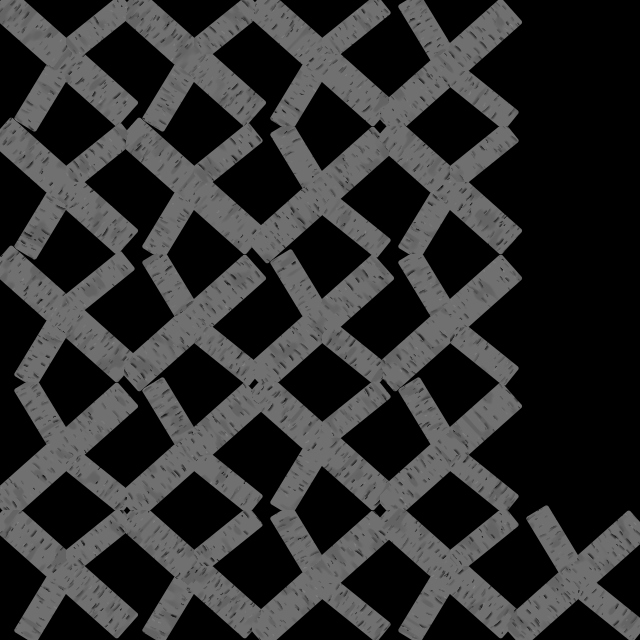
Give the GLSL for this pattern, as a three.js fragment shader.

```glsl
varying vec2 vUv;

float hash(vec2 p) {
  return fract(sin(dot(p, vec2(12.9898, 78.233))) * 43758.5453);
}

float noise(vec2 p) {
  vec2 i = floor(p), f = fract(p);
  f = f * f * (3.0 - 2.0 * f);
  return mix(mix(hash(i), hash(i + vec2(1.0, 0.0)), f.x),
             mix(hash(i + vec2(0.0, 1.0)), hash(i + 1.0), f.x), f.y);
}

// Distance to a bar, then position along and across it
vec3 bar(vec2 p, vec2 a, vec2 b, float halfWidth) {
  vec2 axis = normalize(b - a), q = p - 0.5 * (a + b);
  vec2 local = vec2(dot(q, axis), dot(q, vec2(-axis.y, axis.x)));
  vec2 e = abs(local) - vec2(0.5 * length(b - a), halfWidth) + 0.02;
  float d = length(max(e, 0.0)) + min(max(e.x, e.y), 0.0) - 0.02;
  return vec3(d, local);
}

vec3 nearest(vec3 a, vec3 b) {
  return a.x < b.x ? a : b;
}

// One thick diagonal, a thin arm to the right and a steep arm to the left
vec3 crossing(vec2 p, float seed) {
  vec3 thick = bar(p, vec2(-0.50, 0.48), vec2(0.50, -0.41), 0.130);
  vec3 thin = bar(p, vec2(0.0, 0.057), vec2(0.50, 0.46), 0.095);
  vec3 steep = bar(p, vec2(-0.04, -0.05), vec2(-0.31, -0.495), 0.100);
  thin.y += 1.5;
  steep.y += 3.0;
  vec3 result = nearest(thick, nearest(thin, steep));
  result.y += seed;
  return result;
}

// Each row holds one bit per column: set bits flip the tile upside down
float isFlipped(vec2 tile) {
  float bits = tile.y < 0.5 ? 20.0 : tile.y < 1.5 ? 11.0 : tile.y < 2.5 ? 14.0 : tile.y < 3.5 ? 4.0 : 8.0;
  return mod(floor((bits + 0.5) / exp2(tile.x)), 2.0);
}

bool isFilled(vec2 tile) {
  float columns = tile.y < 0.5 ? 5.0 : 4.0;
  return tile.x > -0.5 && tile.y > -0.5 && tile.x < columns - 0.5 && tile.y < 4.5;
}

// Short bent scratches: a sharp edge on one side, a fading trail on the other
float scratches(vec2 p, vec2 size, float density) {
  vec2 cell = floor(p / size), f = fract(p / size) - 0.5;
  float present = step(hash(cell), density);
  float shift = 0.3 * (hash(cell + 3.7) - 0.5);
  float tilt = 0.5 * (hash(cell + 8.1) - 0.5);
  float x = f.x + shift + tilt * f.y + 0.4 * f.y * f.y;
  x *= hash(cell + 5.9) < 0.5 ? -1.0 : 1.0;
  float trail = smoothstep(-0.03, 0.04, x) * smoothstep(0.34, 0.04, x);
  float reach = 0.2 + 0.28 * hash(cell + 1.3);
  float strength = hash(cell + 6.4);
  return present * trail * smoothstep(reach, 0.4 * reach, abs(f.y)) * (0.25 + 0.75 * strength * strength);
}

void main() {
  vec2 grid = vUv * 5.0;
  vec3 lattice = vec3(9.0, 0.0, 0.0);

  // Arms reach past their tile, so neighbours are included
  for (int j = -1; j <= 1; j++) {
    for (int i = -1; i <= 1; i++) {
      vec2 tile = floor(grid) + vec2(float(i), float(j));
      if (isFilled(tile)) {
        vec2 p = grid - tile - vec2(0.5, 0.512);
        p.y *= 1.0 - 2.0 * isFlipped(tile);
        lattice = nearest(lattice, crossing(p, 5.0 * tile.x + 23.0 * tile.y));
      }
    }
  }

  // Worn grey surface
  vec2 surface = lattice.yz;
  float grey = 0.44;
  grey -= 0.05 * smoothstep(0.62, 0.85, noise(surface * vec2(22.0, 9.0)));
  grey -= 0.30 * scratches(surface, vec2(0.08, 0.11), 0.6);
  grey -= 0.22 * scratches(surface + 0.37, vec2(0.055, 0.075), 0.4);
  grey -= 0.30 * scratches(surface + 0.71, vec2(0.045, 0.05), 0.16);
  grey += 0.07 * scratches(surface + 0.19, vec2(0.05, 0.05), 0.1);

  float coverage = smoothstep(0.005, -0.005, lattice.x);
  gl_FragColor = vec4(vec3(max(grey, 0.1) * coverage), 1.0);
}
```
